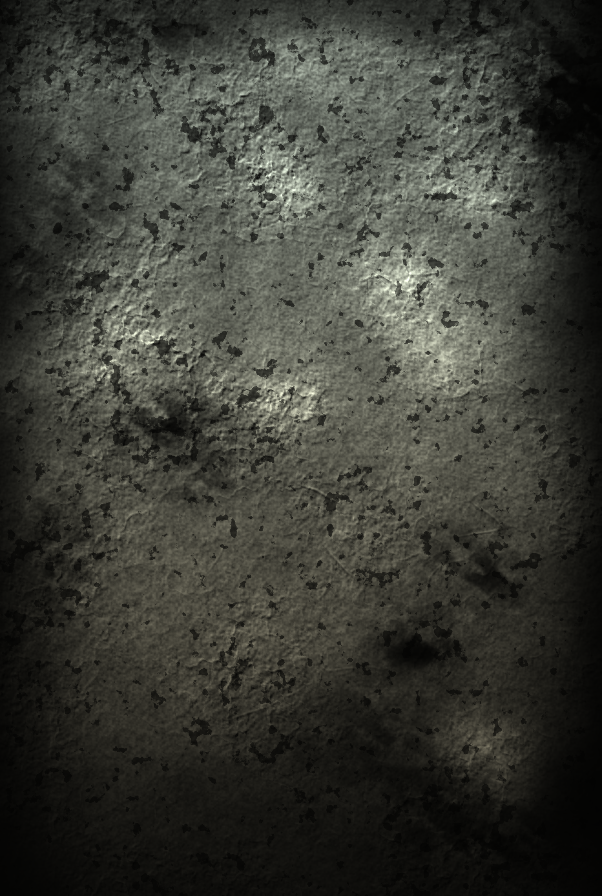
A WebGL 1 fragment shader for this texture:

```glsl
precision highp float;
// Weathered dark plaster under a soft overhead glow, with blackened edges.
// Broad light is a warped vignette plus soft spots; the surface is fractal
// relief lit from the upper left, then scratched, flecked and grained.

uniform vec2 u_resolution;

#define ASPECT 1.488
#define PLATEAU 0.365
#define FLOOR_LIGHT 0.025
#define WARP 0.09
#define RELIEF_GAIN 1.25
#define RELIEF_STEP 0.0034
#define SCRATCHES 72
#define SCRATCH_GAIN 0.36
#define GRAIN 0.30
#define FLECKS 0.60
#define TINT_TOP vec3(0.97, 1.03, 0.95)
#define TINT_LOW vec3(1.04, 1.00, 0.85)

float hash(vec2 p) {
  return fract(sin(dot(p, vec2(127.1, 311.7))) * 43758.5);
}

float noise(vec2 p) {
  vec2 i = floor(p), f = fract(p);
  f = f * f * (3.0 - 2.0 * f);
  return mix(mix(hash(i), hash(i + vec2(1, 0)), f.x),
             mix(hash(i + vec2(0, 1)), hash(i + vec2(1, 1)), f.x), f.y);
}

float fbm(vec2 p) {
  float sum = 0.0, amp = 0.5;
  for (int i = 0; i < 5; i++) {
    sum += amp * noise(p);
    p = mat2(1.6, 1.2, -1.2, 1.6) * p + 7.3;
    amp *= 0.5;
  }
  return sum;
}

// Soft elliptical spot around c with radii r.
float spot(vec2 p, float cx, float cy, float rx, float ry) {
  vec2 d = (p - vec2(cx, cy)) / vec2(rx, ry);
  return exp(-dot(d, d));
}

float glows(vec2 p) {
  return 0.15 * spot(p, 0.58, 0.93, 0.15, 0.045) + 0.19 * spot(p, 0.475, 0.78, 0.075, 0.045)
       + 0.14 * spot(p, 0.76, 0.80, 0.10, 0.045) + 0.25 * spot(p, 0.65, 0.685, 0.07, 0.040)
       + 0.23 * spot(p, 0.71, 0.625, 0.08, 0.055) + 0.19 * spot(p, 0.475, 0.565, 0.08, 0.040)
       + 0.15 * spot(p, 0.20, 0.625, 0.10, 0.050) + 0.09 * spot(p, 0.32, 0.56, 0.10, 0.040)
       + 0.17 * spot(p, 0.82, 0.17, 0.075, 0.040) + 0.06 * spot(p, 0.40, 0.29, 0.16, 0.070)
       + 0.04 * spot(p, 0.42, 0.87, 0.20, 0.080);
}

float stains(vec2 p) {
  return 0.85 * spot(p, 0.97, 0.88, 0.12, 0.08) + 0.50 * spot(p, 0.25, 0.97, 0.14, 0.035)
       + 0.42 * spot(p, 0.13, 0.80, 0.09, 0.07) + 0.40 * spot(p, 0.04, 0.70, 0.08, 0.06)
       + 0.60 * spot(p, 0.27, 0.53, 0.10, 0.045) + 0.35 * spot(p, 0.36, 0.47, 0.07, 0.03)
       + 0.60 * spot(p, 0.79, 0.36, 0.08, 0.05) + 0.70 * spot(p, 0.71, 0.265, 0.09, 0.035)
       + 0.50 * spot(p, 0.10, 0.39, 0.08, 0.08) + 0.45 * spot(p, 0.62, 0.16, 0.13, 0.06)
       + 0.60 * spot(p, 0.82, 0.07, 0.20, 0.05) + 0.45 * spot(p, 0.80, 0.98, 0.14, 0.04);
}

// Surface height: small lumps, broken creases and grit.
float relief(vec2 q) {
  float crease = 1.0 - abs(2.0 * fbm(q * 17.0 + 3.0) - 1.0);
  float flake = smoothstep(0.48, 0.58, fbm(q * 42.0 + 11.0));
  return 0.55 * fbm(q * 52.0) + 0.28 * pow(crease, 8.0) + 0.13 * flake
       + 0.15 * noise(q * 190.0);
}

// Curved groove with a lit rim on one side and a shadow on the other.
float groove(vec2 q, vec2 c, float angle, float len, float bend) {
  vec2 dir = vec2(cos(angle), sin(angle)), d = q - c;
  float t = dot(d, dir) / len;
  float s = dot(d, vec2(-dir.y, dir.x)) - bend * len * (t * t - 0.3);
  s /= 0.0018;
  float fade = 1.0 - smoothstep(0.3, 1.0, abs(t));
  return fade * (exp(-s * s) - 0.8 * exp(-(s + 1.8) * (s + 1.8)));
}

void main() {
  vec2 uv = gl_FragCoord.xy / u_resolution;
  vec2 q = uv * vec2(1.0, ASPECT);
  vec2 p = uv + WARP * (vec2(fbm(q * 6.0), fbm(q * 6.0 + 31.0)) - 0.48) * vec2(1.0, 0.7);

  // Broad light: vertical falloff, side vignette, glows and stains
  float low = 1.0 - uv.y;
  float light = mix(FLOOR_LIGHT, PLATEAU, smoothstep(-0.08, 0.60, p.y));
  light *= 1.0 - 0.6 * smoothstep(0.88, 1.03, p.y);
  float sides = smoothstep(-0.06, 0.13 + 0.10 * low, p.x)
              * smoothstep(-0.03, 0.17 + 0.07 * low, 1.0 - p.x);
  float glow = glows(p), stain = stains(p);
  light = (light + glow * (0.5 + fbm(q * 40.0))) * mix(0.06, 1.0, sides);
  float scrape = noise(mat2(0.8, 0.6, -0.6, 0.8) * q * vec2(20.0, 90.0));
  float wear = smoothstep(0.32, 0.60, fbm(q * 30.0 + 5.0) * 0.7 + 0.3 * scrape);
  light *= 1.0 - clamp(stain * mix(0.4, 1.3, wear), 0.0, 0.92);
  light *= 0.78 + 0.50 * fbm(q * 16.0 + 17.0);

  // Embossed relief, rougher in patches and under the glows
  vec2 toLight = vec2(-0.6, 0.8) * RELIEF_STEP;
  float patchy = smoothstep(0.38, 0.62, fbm(q * 5.0 + 9.0));
  float rough = 0.45 + 0.75 * patchy + 1.8 * glow + 0.4 * stain;
  float shade = RELIEF_GAIN * rough * (relief(q - toLight * 0.5) - relief(q + toLight * 0.5)) * 2.0;

  // Scattered scratches, then the long central and lower ones
  vec2 bent = q + 0.006 * (vec2(noise(q * 34.0), noise(q * 34.0 + 50.0)) - 0.5);
  float marks = 0.0;
  for (int i = 0; i < SCRATCHES; i++) {
    float k = float(i);
    vec2 c = vec2(hash(vec2(k, 1.7)), ASPECT * (0.12 + 0.85 * hash(vec2(k, 5.3))));
    float angle = 2.6 * (hash(vec2(k, 8.1)) - 0.5);
    float len = 0.015 + 0.055 * pow(hash(vec2(k, 3.9)), 2.0);
    marks += 0.7 * groove(bent, c, angle, len, 0.8 * (hash(vec2(k, 6.6)) - 0.5));
  }
  marks += 1.2 * groove(bent, vec2(0.55, 0.665), -0.43, 0.11, 0.05);
  marks += groove(bent, vec2(0.48, 0.695), -0.40, 0.06, 0.03);
  marks += groove(bent, vec2(0.43, 0.315), 0.38, 0.12, 0.12);
  marks += groove(bent, vec2(0.78, 0.605), 0.12, 0.09, 0.15);
  shade += SCRATCH_GAIN * marks * smoothstep(0.15, 0.6, noise(q * 45.0 + 8.0));

  // Ragged dark flecks, denser in rough and stained places
  float level = 0.66 - 0.05 * patchy - 0.10 * min(stain, 1.0) - 0.12 * glow;
  float fleck = smoothstep(level, level + 0.07, fbm(q * 62.0 + 23.0));

  // Grain and tint
  float grain = GRAIN * (noise(q * 330.0) + 0.8 * noise(q * 180.0 + 40.0) - 0.9);
  float value = light * clamp(1.0 + shade + grain, 0.2, 1.9) * (1.0 - FLECKS * fleck);
  vec3 tint = mix(TINT_LOW, TINT_TOP, smoothstep(0.15, 0.95, uv.y));
  gl_FragColor = vec4(clamp(value * tint + vec3(0.010, 0.010, 0.007), 0.0, 1.0), 1.0);
}
```
